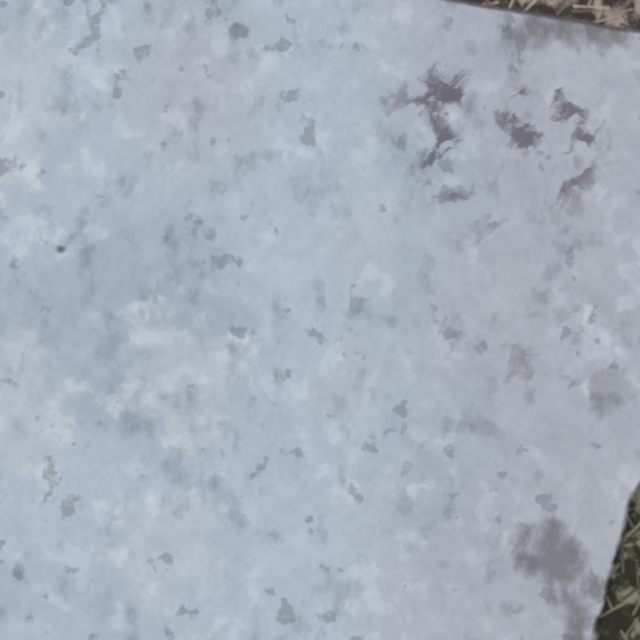
Give the GLSL for this texture, as a WebGL 2 fragment shader.

```glsl
#version 300 es
precision highp float;

uniform vec2 u_resolution;
out vec4 fragColor;

float hash(vec2 p) {
  vec3 q = fract(vec3(p.xyx) * 0.1031);
  q += dot(q, q.yzx + 33.33);
  return fract((q.x + q.y) * q.z);
}

float noise(vec2 p) {
  vec2 cell = floor(p), f = fract(p);
  f = f * f * (3.0 - 2.0 * f);
  return mix(mix(hash(cell), hash(cell + vec2(1, 0)), f.x),
             mix(hash(cell + vec2(0, 1)), hash(cell + vec2(1, 1)), f.x), f.y);
}

float fbm(vec2 p) {
  float sum = 0.0, weight = 0.52;
  for (int i = 0; i < 5; i++) {
    sum += weight * noise(p);
    p = mat2(0.8, 0.6, -0.6, 0.8) * p * 2.03 + 17.3;
    weight *= 0.5;
  }
  return sum;
}

// Soft elliptical region, 1 at the centre and 0 at the rim
float blob(vec2 p, vec2 centre, vec2 radius) {
  return 1.0 - smoothstep(0.0, 1.0, length((p - centre) / radius));
}

float segment(vec2 p, vec2 a, vec2 b) {
  vec2 d = b - a;
  return length(p - a - d * clamp(dot(p - a, d) / dot(d, d), 0.0, 1.0));
}

// Overlapping straws scattered over a box, tinted from dark to pale
vec3 straws(vec2 p, vec3 soil, vec3 pale, vec2 corner, vec2 size, float lean) {
  vec3 color = mix(soil * 0.7, pale * 0.85, smoothstep(0.38, 0.75, fbm(p * 45.0)));
  for (int i = 0; i < 30; i++) {
    float id = float(i) + lean * 10.0;
    vec2 root = corner + size * vec2(hash(vec2(id, 3.0)), hash(vec2(id, 7.0)));
    float angle = lean + 2.2 * (hash(vec2(id, 11.0)) - 0.5);
    vec2 tip = root + vec2(cos(angle), sin(angle)) * (0.015 + 0.04 * hash(vec2(id, 19.0)));
    float blade = 1.0 - smoothstep(0.0, 0.005, segment(p, root, tip));
    color = mix(color, pale * (0.45 + 0.65 * hash(vec2(id, 23.0))), 0.75 * blade);
  }
  return color;
}

void main() {
  vec2 p = gl_FragCoord.xy / u_resolution;
  float cloud = fbm(p * 4.0 + 3.0);
  float ragged = fbm(p * 13.0 + 41.0);
  float fine = fbm(p * 38.0 + 7.0);
  float mottle = fbm(p * vec2(30.0, 24.0) + 90.0);

  // Blue-grey slab with broad clouds
  vec3 color = mix(vec3(0.638, 0.685, 0.74), vec3(0.687, 0.733, 0.785), smoothstep(0.28, 0.7, cloud));

  // Warm, slightly pink weathering
  float warm = smoothstep(0.54, 0.78, p.x + 0.3 * (cloud - 0.5) + 0.12 * (ragged - 0.5));
  warm = max(0.85 * warm, 0.7 * blob(p, vec2(0.3, 0.87), vec2(0.17, 0.2)));
  color = mix(color, vec3(0.667, 0.676, 0.717), warm * 0.85);

  // Pale worn patches with crumbly rims
  float worn = blob(p, vec2(0.02, 0.85), vec2(0.16, 0.26));
  worn = max(worn, blob(p, vec2(0.02, 0.36), vec2(0.15, 0.24)));
  worn = max(worn, 0.85 * blob(p, vec2(0.29, 0.4), vec2(0.18, 0.19)));
  worn = max(worn, 0.85 * blob(p, vec2(0.27, 0.13), vec2(0.16, 0.17)));
  worn = max(worn, 0.6 * blob(p, vec2(0.65, 0.34), vec2(0.1, 0.2)));
  worn = max(worn, 0.7 * blob(p, vec2(0.9, 0.47), vec2(0.14, 0.1)));
  worn = smoothstep(0.32, 0.7, worn + 1.1 * (ragged - 0.5) + 0.8 * (fine - 0.5));
  color = mix(color, vec3(0.715, 0.746, 0.785), 0.7 * worn);

  // Chalky flecks, dull mottling and fine grain
  float flecks = smoothstep(0.54, 0.72, fine) * smoothstep(0.42, 0.6, ragged);
  float dull = smoothstep(0.58, 0.76, mottle);
  color += 0.03 * flecks - 0.045 * dull + 0.06 * (fine - 0.5);
  color += 0.022 * (noise(p * vec2(130.0, 95.0)) - 0.5);

  // Sparse irregular pits
  float pits = smoothstep(0.69, 0.8, fbm(p * 27.0 + 130.0));
  color = mix(color, vec3(0.42, 0.44, 0.49), 0.4 * pits);
  float chip = 1.0 - smoothstep(0.3, 1.0, length((p - vec2(0.096, 0.61)) / vec2(0.013, 0.01)) + fine - 0.5);
  chip = max(chip, smoothstep(0.3, 0.8, blob(p, vec2(0.375, 0.953), vec2(0.035, 0.02)) + 1.5 * (mottle - 0.5)) * 0.5);
  color = mix(color, vec3(0.34, 0.36, 0.4), 0.8 * chip);

  // Slanting dark scuffs, broken into thin ragged strokes
  vec2 slanted = mat2(0.8, -0.6, 0.6, 0.8) * (p + 0.05 * vec2(ragged - 0.5, mottle - 0.5));
  float strokes = fbm(slanted * vec2(24.0, 40.0) + 60.0) + 0.35 * (ragged - 0.5);
  float scuffs = smoothstep(0.53, 0.76, strokes);
  float scuffArea = smoothstep(0.02, 0.5, blob(p, vec2(0.79, 0.81), vec2(0.25, 0.24)));
  scuffArea = max(scuffArea, 0.5 * blob(p, vec2(0.85, 0.43), vec2(0.2, 0.17)));
  color = mix(color, vec3(0.4, 0.385, 0.425), 0.85 * scuffs * scuffArea);

  // Damp grey stains with a broken interior
  float damp = blob(p, vec2(0.875, 0.1), vec2(0.11, 0.19));
  damp = max(damp, 0.8 * blob(p, vec2(0.87, 0.94), vec2(0.18, 0.085)));
  float dampArea = smoothstep(0.03, 0.2, damp);
  damp = smoothstep(0.2, 0.9, damp + 1.0 * (ragged - 0.5) + 1.5 * (mottle - 0.5));
  color = mix(color, vec3(0.42, 0.42, 0.44), 0.72 * damp * dampArea);

  // Dry straw beyond the upper edge
  float above = p.y - 1.0 + 0.165 * (p.x - 0.7) + 0.006 * (fine - 0.5);
  vec3 straw = straws(p, vec3(0.36, 0.32, 0.31), vec3(0.72, 0.66, 0.62), vec2(0.68, 0.95), vec2(0.32, 0.05), 0.3);
  color = mix(color, straw, smoothstep(-0.003, 0.004, above));
  float seam = (1.0 - smoothstep(0.0, 0.007, abs(above))) * smoothstep(0.58, 0.75, p.x);
  color = mix(color, vec3(0.33, 0.3, 0.31), 0.75 * seam);

  // Mossy grass beyond the lower right edge
  float beyond = p.x - 0.935 - 1.15 * p.y * p.y + 0.03 * (ragged - 0.5);
  vec3 grass = straws(p, vec3(0.29, 0.285, 0.24), vec3(0.58, 0.58, 0.51), vec2(0.92, -0.03), vec2(0.09, 0.24), 1.1);
  grass *= mix(0.75, 1.0, smoothstep(0.0, 0.025, beyond));
  color = mix(color, grass, smoothstep(-0.006, 0.006, beyond));

  fragColor = vec4(color, 1.0);
}
```
